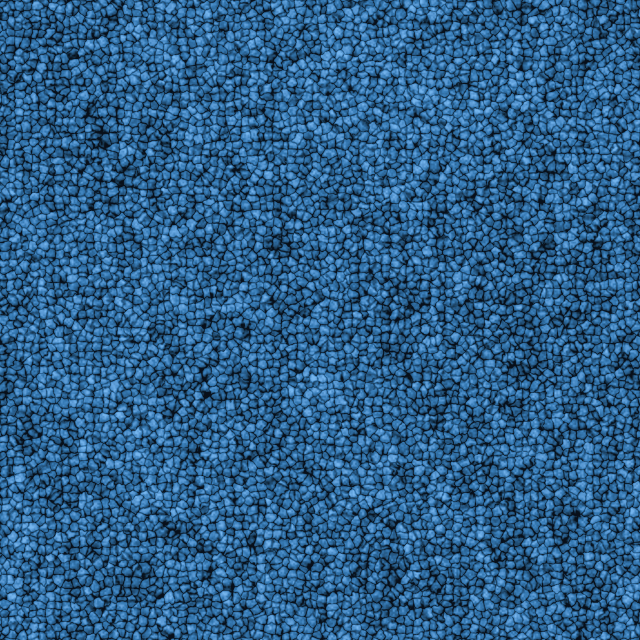
Write a Shadertoy shader that draws this texture.

```glsl
// Blue cut-pile carpet: packed, crinkled yarn tufts with dark crevices between them.
// Each tuft is a dome on a jittered grid; the two highest domes at a point give
// its relief and its crevices, and the summed tone is coloured by a blue ramp.

const float TUFTS_ACROSS = 82.0;
const int RAMP_SIZE = 7;

// Hash without sine: three values in 0..1 for a lattice point
vec3 hash3(vec2 p) {
    vec3 q = fract(p.xyx * vec3(0.1031, 0.1030, 0.0973));
    q += dot(q, q.yxz + 33.33);
    return fract((q.xxy + q.yzz) * q.zyx);
}

// Smooth value noise, two independent channels in -0.5..0.5
vec2 noise2(vec2 p) {
    vec2 cell = floor(p);
    vec2 f = fract(p);
    f = f * f * (3.0 - 2.0 * f);
    vec2 low = mix(hash3(cell).xy, hash3(cell + vec2(1, 0)).xy, f.x);
    vec2 high = mix(hash3(cell + vec2(0, 1)).xy, hash3(cell + vec2(1, 1)).xy, f.x);
    return mix(low, high, f.y) - 0.5;
}

// Tone of the tuft that is on top at p (p in tuft widths)
float tuftTone(vec2 p, float heightSpread, vec2 lightDir) {
    vec2 base = floor(p);
    float top = -9.0;
    float second = -9.0;
    float shade = 0.0;
    vec2 offset = vec2(0.0);
    for (int y = -1; y <= 1; y++) {
        for (int x = -1; x <= 1; x++) {
            vec2 cell = base + vec2(x, y);
            vec3 rnd = hash3(cell);
            vec2 jitter = (rnd.xy - 0.5) * vec2(0.75, 0.9);
            vec2 d = p - cell - 0.5 - jitter;
            float height = rnd.z * heightSpread - dot(d, d);
            if (height > top) {
                second = top;
                top = height;
                offset = d;
                shade = hash3(cell + 57.0).x - 0.5;
            } else {
                second = max(second, height);
            }
        }
    }
    float crevice = smoothstep(0.0, 0.35, top - second);
    return 0.40 * crevice + 0.60 * top + 0.28 * shade + 0.22 * dot(offset, lightDir);
}

// Whole carpet tone at uv (uv in canvas heights)
float carpetTone(vec2 uv) {
    vec2 p = uv * TUFTS_ACROSS;
    vec2 crinkle = 0.34 * noise2(p * 2.3 + 11.0) + 0.40 * noise2(p * 0.6 + 5.0);
    float tone = tuftTone(p + crinkle, 0.28, normalize(vec2(-0.5, 0.8)));

    // Fine fibres on the yarn
    vec2 fibre = noise2(p * 4.3 + 31.0);
    tone += 0.32 * fibre.x + 0.16 * noise2(p * 2.6 + 73.0).y;

    // Short upright furrows and broad wear patches
    tone += 0.16 * noise2(uv * vec2(46.0, 13.0)).x;
    tone += 0.10 * noise2(uv * 6.0 + 3.0).y;
    return 0.5 + 1.17 * (tone - 0.24);
}

// Blue ramp from deep crevice to lit fibre
vec3 pileColor(float tone) {
    vec3 colors[RAMP_SIZE] = vec3[RAMP_SIZE](
        vec3(0.03, 0.06, 0.10),
        vec3(0.04, 0.09, 0.14),
        vec3(0.07, 0.18, 0.27),
        vec3(0.12, 0.28, 0.42),
        vec3(0.16, 0.38, 0.57),
        vec3(0.22, 0.49, 0.72),
        vec3(0.35, 0.60, 0.83));
    float stops[RAMP_SIZE] = float[RAMP_SIZE](-0.05, 0.035, 0.13, 0.29, 0.50, 0.735, 0.93);
    vec3 color = colors[0];
    for (int i = 1; i < RAMP_SIZE; i++) {
        float t = clamp((tone - stops[i - 1]) / (stops[i] - stops[i - 1]), 0.0, 1.0);
        color = mix(color, colors[i], t);
    }
    // Brightest fibre tips
    return color + vec3(0.11, 0.11, 0.10) * smoothstep(0.93, 1.2, tone);
}

void mainImage(out vec4 fragColor, in vec2 fragCoord) {
    // Average a 2 by 2 set of samples for smooth edges
    vec3 color = vec3(0.0);
    for (int i = 0; i < 4; i++) {
        vec2 shift = vec2(i % 2, i / 2) * 0.5 - 0.25;
        color += pileColor(carpetTone((fragCoord + shift) / iResolution.y));
    }
    fragColor = vec4(color / 4.0, 1.0);
}
```
